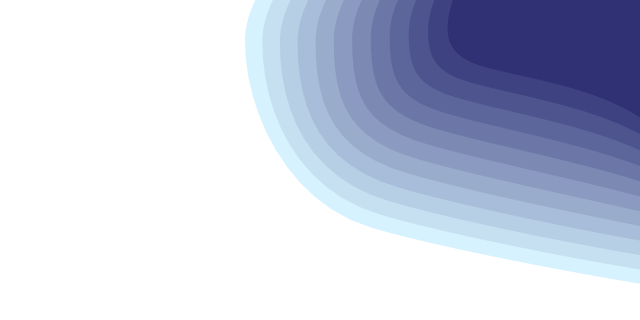
Give the GLSL for this background, as a Shadertoy shader.

```glsl
// Nested blobs flow in from the upper right corner, pale blue to deep indigo.
// Each rim is a chain of three cubic curves, blended from an outer to an inner
// outline; a signed distance to the rim gives every layer its smooth edge.

const vec2 GRID = vec2(768.0, 384.0);   // design grid, y pointing down
const vec2 HUB = vec2(768.0, 0.0);      // corner inside every layer
const int LAYERS = 12;
const int CURVES = 3;
const int STEPS = 12;

const vec3 PAPER = vec3(1.0);
const vec3 PALE_BLUE = vec3(0.835, 0.948, 0.996);
const vec3 INDIGO = vec3(0.190, 0.192, 0.458);

// Control points run from the top edge, round the corner, to the right edge.
const vec2 OUTER[10] = vec2[10](
    vec2(320, -25), vec2(303, 3), vec2(294, 25), vec2(294, 50),
    vec2(294, 130), vec2(342, 242), vec2(445, 273),
    vec2(525, 297), vec2(700, 330), vec2(790, 344));
const vec2 INNER[10] = vec2[10](
    vec2(553, -22), vec2(543, -2), vec2(537, 16), vec2(537, 35),
    vec2(537, 58), vec2(552, 72), vec2(580, 80),
    vec2(645, 98), vec2(735, 106), vec2(795, 162));
// Extra bulge of the layers halfway between both outlines.
const vec2 BULGE[10] = vec2[10](
    vec2(-4, 6), vec2(-4, 6), vec2(-4, 6), vec2(-4, 6),
    vec2(-4, 28), vec2(-18, 3), vec2(-4, 6),
    vec2(-4, 6), vec2(-4, 12), vec2(0, -2));

float cross2(vec2 a, vec2 b) {
    return a.x * b.y - a.y * b.x;
}

vec2 controlPoint(int i, float depth) {
    return mix(OUTER[i], INNER[i], depth) + 4.0 * depth * (1.0 - depth) * BULGE[i];
}

vec2 cubic(vec2 a, vec2 b, vec2 c, vec2 d, float t) {
    float s = 1.0 - t;
    return s * s * (s * a + 3.0 * t * b) + t * t * (3.0 * s * c + t * d);
}

// Signed distance to the rim piece facing p as seen from the hub, negative inside.
float rimDistance(vec2 p, float depth) {
    vec2 ray = p - HUB;
    for (int k = 0; k < CURVES; k++) {
        vec2 a = controlPoint(3 * k, depth);
        vec2 b = controlPoint(3 * k + 1, depth);
        vec2 c = controlPoint(3 * k + 2, depth);
        vec2 d = controlPoint(3 * k + 3, depth);
        // Skip curves whose angular span misses the ray.
        if (cross2(a - HUB, ray) > 0.0 || cross2(d - HUB, ray) <= 0.0) continue;
        vec2 start = a;
        for (int i = 1; i <= STEPS; i++) {
            vec2 end = cubic(a, b, c, d, float(i) / float(STEPS));
            if (cross2(end - HUB, ray) > 0.0)
                return cross2(normalize(end - start), p - start);
            start = end;
        }
    }
    return 1e3;
}

void mainImage(out vec4 fragColor, in vec2 fragCoord) {
    vec2 uv = fragCoord / iResolution.xy;
    vec2 p = vec2(uv.x, 1.0 - uv.y) * GRID;
    float pixel = GRID.y / iResolution.y;

    // Stack the layers from the pale rim to the dark core.
    vec3 color = PAPER;
    for (int i = 0; i < LAYERS; i++) {
        float depth = float(i) / float(LAYERS - 1);
        float coverage = clamp(0.5 - rimDistance(p, depth) / pixel, 0.0, 1.0);
        if (coverage <= 0.0) break;
        color = mix(color, mix(PALE_BLUE, INDIGO, depth), coverage);
    }
    fragColor = vec4(color, 1.0);
}
```
